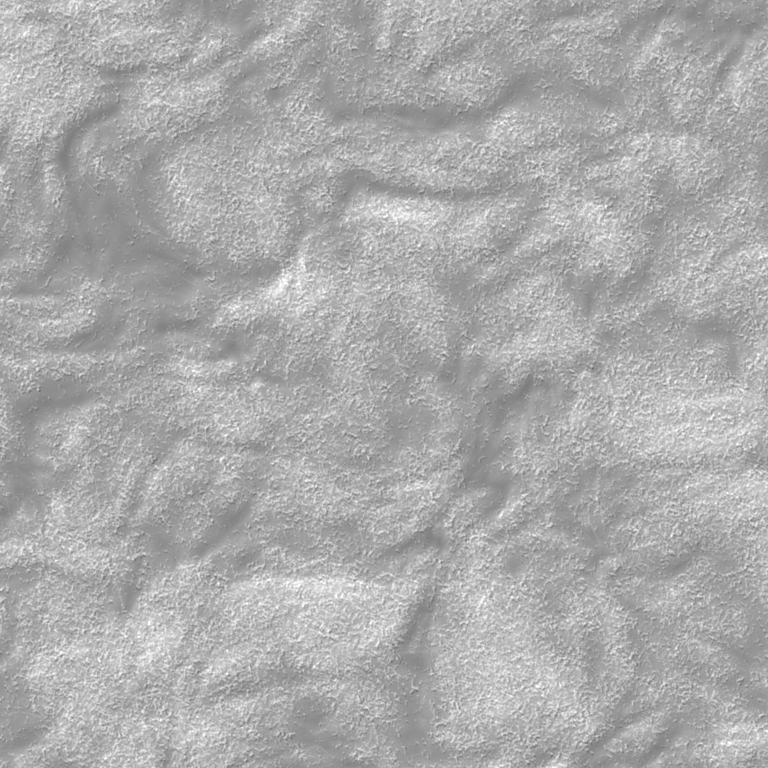
A Shadertoy shader for this texture:

```glsl
// Grey lumpy relief, like rough plaster: warped billow noise forms swollen
// folds with dark creases, lit from the upper left. An uneven embossed grain
// with loose pale flecks covers it and fades in the deepest hollows.

const float BASE_GREY = 0.641;
const vec2  LIGHT_DIR = vec2(-0.55, 0.835);

const float FOLD_SCALE = 6.3;       // folds across the canvas
const float FOLD_GAIN = 0.47;       // strength of each finer octave
const float CREASE_SOFTNESS = 0.05;
const float SWELL_SCALE = 4.2;      // broad hills and hollows
const float SWELL_AMOUNT = 0.45;
const float WARP_AMOUNT = 0.07;
const float TERRAIN_MEAN = 0.52;
const float TERRAIN_SPREAD = 0.275;
const float SLOPE_STEP = 0.012;
const float SLOPE_SHADE = 0.18;
const float GLOSS = 0.55;
const float HEIGHT_SHADE = 0.036;
const float MOTTLE_SHADE = 0.03;

const float GRAIN_SCALE = 150.0;    // grains across the canvas
const float GRAIN_STEP = 0.4;
const float GRAIN_SHADE = 0.125;
const float GRAIN_LIFT = 0.06;
const float GRAIN_SOFTNESS = 0.03;
const float LIGHT_SWING = 1.1;      // radians the grain lighting wanders
const float FLECK_SHADE = 0.12;

const float FIBRE_SCALE = 8.0;
const float FIBRE_WIDTH = 0.03;
const float FIBRE_SHADE = 0.045;

float hash(vec2 p) {
    return fract(sin(dot(p, vec2(127.1, 311.7))) * 43758.5453);
}

vec2 randomDirection(vec2 cell) {
    float angle = 6.2832 * hash(cell);
    return vec2(cos(angle), sin(angle));
}

// Gradient noise, roughly -1 to 1
float noise(vec2 p) {
    vec2 i = floor(p), f = p - i;
    vec2 u = f * f * f * (f * (f * 6.0 - 15.0) + 10.0);
    vec2 e = vec2(1.0, 0.0);
    float a = dot(randomDirection(i), f);
    float b = dot(randomDirection(i + e.xy), f - e.xy);
    float c = dot(randomDirection(i + e.yx), f - e.yx);
    float d = dot(randomDirection(i + e.xx), f - e.xx);
    return 1.5 * mix(mix(a, b, u.x), mix(c, d, u.x), u.y);
}

vec2 rotate(vec2 p, float angle) {
    float c = cos(angle), s = sin(angle);
    return vec2(c * p.x + s * p.y, c * p.y - s * p.x);
}

// Two bends, a wide one and a tighter one, curl the folds
vec2 warp(vec2 p) {
    p += WARP_AMOUNT * vec2(noise(p * 4.0 + 17.3), noise(p * 4.0 + 41.9));
    return p + 0.25 * WARP_AMOUNT * vec2(noise(p * 11.0 + 7.1), noise(p * 11.0 + 53.4));
}

// Rounded folds over broad swells, slightly drawn out along the diagonal
float terrain(vec2 p) {
    vec2 q = rotate(warp(p), 0.55) * vec2(0.86, 1.06);
    float height = SWELL_AMOUNT * noise(q * SWELL_SCALE + 5.7);
    float amplitude = 1.0;
    vec2 r = q * FOLD_SCALE;
    for (int octave = 0; octave < 4; octave++) {
        float n = noise(r);
        height += amplitude * sqrt(n * n + CREASE_SOFTNESS * CREASE_SOFTNESS);
        amplitude *= FOLD_GAIN;
        r = rotate(r, 0.9) * 2.03 + 13.7;
    }
    return height;
}

// Bumps of mixed size on a softly flattened ground; level sets how many show
float grain(vec2 q, float level) {
    float n = noise(q) + 0.75 * noise(rotate(q, 0.7) * 1.9 + 31.3);
    n += 0.45 * noise(rotate(q, 1.9) * 0.45 + 11.9) + level;
    return 0.5 * (n + sqrt(n * n + GRAIN_SOFTNESS));
}

// Thin pale threads along parts of a noise contour
float fibres(vec2 p) {
    vec2 q = p * FIBRE_SCALE;
    float line = 1.0 - smoothstep(0.0, FIBRE_WIDTH, abs(noise(q + 71.0)));
    return line * smoothstep(0.0, 0.5, noise(q * 1.7 + 23.0));
}

void mainImage(out vec4 fragColor, in vec2 fragCoord) {
    vec2 p = fragCoord / min(iResolution.x, iResolution.y);

    // Large relief
    float height = terrain(p);
    float slope = height - terrain(p + LIGHT_DIR * SLOPE_STEP);
    float level = clamp((height - TERRAIN_MEAN) / TERRAIN_SPREAD, -2.0, 2.5);
    float lit = max(slope, 0.0);
    float mottle = noise(p * 15.0 + 3.1) + 0.8 * noise(rotate(p, 0.8) * 34.0 + 9.4);
    float grey = BASE_GREY + HEIGHT_SHADE * level + MOTTLE_SHADE * mottle;
    grey += SLOPE_SHADE * slope + GLOSS * lit * lit;

    // Fine grain, stronger in some patches than in others
    float cover = smoothstep(-2.1, 0.5, level + 0.9 * mottle);
    float grainLevel = mix(-0.5, 0.45, cover);
    float strength = 1.0 + 0.6 * noise(rotate(p, 1.3) * 40.0 + 61.0);
    vec2 q = rotate(p, 0.35) * GRAIN_SCALE;
    float swing = LIGHT_SWING * noise(q * 0.4 + 19.0);
    vec2 offset = rotate(LIGHT_DIR, 0.35 + swing) * GRAIN_STEP * 0.5;
    float away = grain(q - offset, grainLevel);
    float toward = grain(q + offset, grainLevel);
    grey += GRAIN_SHADE * strength * (away - toward);
    grey += GRAIN_LIFT * 0.5 * (away + toward);

    // Loose pale flecks and threads
    float fleck = smoothstep(0.25, 0.8, noise(rotate(q, 2.4) * 1.4 + 83.0));
    grey += FLECK_SHADE * cover * fleck;
    grey += FIBRE_SHADE * (fibres(rotate(p, 2.1)) + fibres(rotate(p, 0.8) * 1.4 + 3.0));
    fragColor = vec4(vec3(clamp(grey, 0.0, 1.0)), 1.0);
}
```
